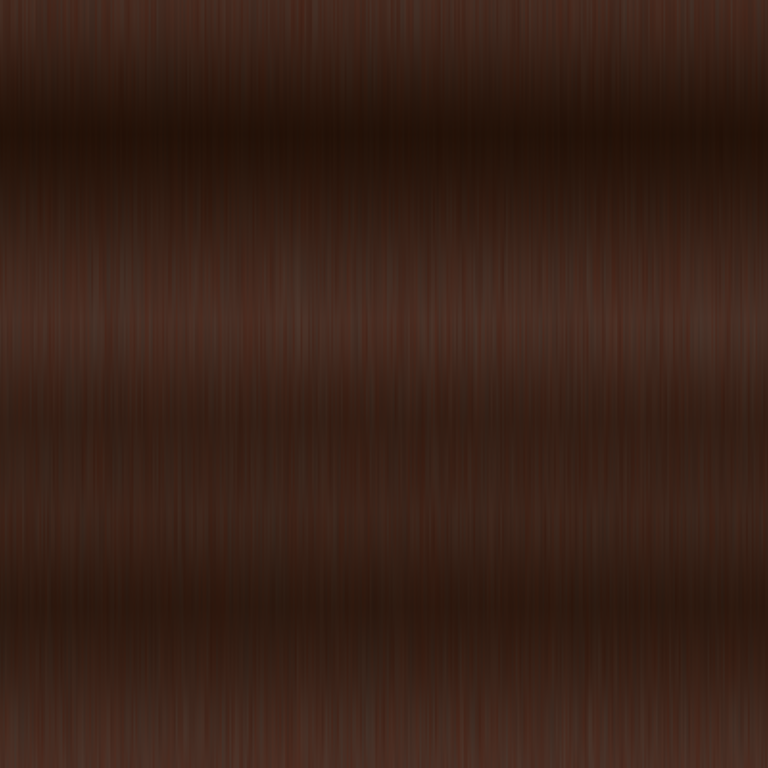
Reproduce this texture procedurally as a WebGL 2 fragment shader.

```glsl
#version 300 es
precision highp float;

#define FIBRE_COUNT 400.0
#define FIBRE_STRETCH 12.0
#define GRAIN_STRENGTH 0.16
#define TINT_STRENGTH 1.9
#define BAND_SOFTNESS 0.5
#define SHADOW vec3(0.138, 0.068, 0.030)
#define SHEEN vec3(0.295, 0.187, 0.146)
#define RUST_TO_ASH vec3(-0.006, 0.034, 0.040)

uniform vec2 u_resolution;
out vec4 fragColor;

// Band turning points: height, brightness
const int BAND_COUNT = 7;
const vec2 BANDS[BAND_COUNT] = vec2[](
    vec2(0.0, 0.95), vec2(0.21, 0.24), vec2(0.335, 0.62), vec2(0.45, 0.44),
    vec2(0.585, 0.93), vec2(0.825, 0.0), vec2(1.0, 0.82));

float hash(vec2 p) {
    return fract(sin(dot(p, vec2(127.1, 311.7))) * 43758.5453);
}

float valueNoise(vec2 p) {
    vec2 cell = floor(p);
    vec2 f = fract(p);
    f = f * f * (3.0 - 2.0 * f);
    return mix(mix(hash(cell), hash(cell + vec2(1.0, 0.0)), f.x),
               mix(hash(cell + vec2(0.0, 1.0)), hash(cell + 1.0), f.x), f.y);
}

// Horizontal reflections, between straight and eased ramps
float bandLight(float y) {
    float light = BANDS[0].y;
    for (int i = 1; i < BAND_COUNT; i++) {
        vec2 a = BANDS[i - 1];
        vec2 b = BANDS[i];
        float ramp = clamp((y - a.x) / (b.x - a.x), 0.0, 1.0);
        float eased = smoothstep(0.0, 1.0, ramp);
        light += (b.y - a.y) * mix(ramp, eased, BAND_SOFTNESS);
    }
    return light;
}

// Long thin fibres, mostly fine, centred on zero
float fibres(vec2 uv, float seed) {
    float sum = 0.0;
    float weight = 0.65;
    vec2 scale = vec2(FIBRE_COUNT, FIBRE_STRETCH);
    for (int i = 0; i < 3; i++) {
        vec2 offset = vec2(seed, seed * 0.37 + float(i) * 5.3);
        sum += weight * (valueNoise(uv * scale + offset) - 0.5);
        scale *= vec2(0.5, 0.7);
        weight *= 0.4;
    }
    return sum;
}

void main() {
    vec2 uv = gl_FragCoord.xy / u_resolution;
    float light = bandLight(uv.y);

    // Base gradient with brushed brightness
    vec3 color = mix(SHADOW, SHEEN, light);
    color *= 1.0 + GRAIN_STRENGTH * fibres(uv, 17.0);

    // Rust and ash fibres, fading in the shadows
    float tint = fibres(uv, 71.0) * TINT_STRENGTH;
    color += RUST_TO_ASH * tint * mix(0.2, 1.0, light);

    fragColor = vec4(clamp(color, 0.0, 1.0), 1.0);
}
```
